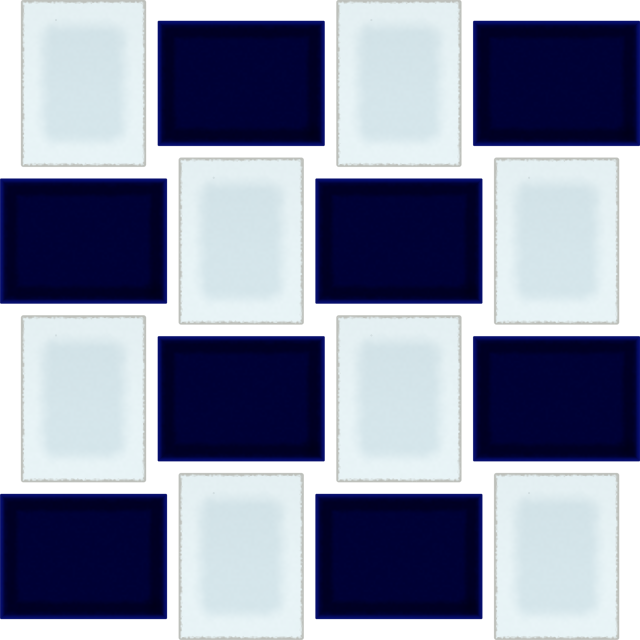
Reproduce this pattern procedurally as a WebGL 2 fragment shader.

```glsl
#version 300 es
precision highp float;
// Basket-weave of glazed tiles: upright white and lying navy rectangles alternate
// on a 4 by 4 grid over white grout. Each tile is a rounded-box distance field,
// and its glaze is shaded by depth from the rim with a little noise.
uniform vec2 u_resolution;
out vec4 fragColor;

const int TILES = 4;
const float PITCH = 0.2464;
const float FIRST_CENTER = 0.1305;
const vec2 LYING_HALF = vec2(0.1305, 0.0978);

const vec3 GROUT = vec3(1.0);
const vec3 NAVY = vec3(0.0, 0.005, 0.21);
const vec3 NAVY_DARK = vec3(0.0, 0.0, 0.14);
const vec3 NAVY_RIM = vec3(0.02, 0.05, 0.42);
const vec3 PEARL = vec3(0.835, 0.9, 0.92);
const vec3 PEARL_LIGHT = vec3(0.91, 0.955, 0.965);
const vec3 PEARL_RIM = vec3(0.74, 0.75, 0.73);

float hash(vec2 p) {
    return fract(sin(dot(p, vec2(127.1, 311.7))) * 43758.5453);
}

float noise(vec2 p) {
    vec2 i = floor(p);
    vec2 f = fract(p);
    f = f * f * (3.0 - 2.0 * f);
    float low = mix(hash(i), hash(i + vec2(1.0, 0.0)), f.x);
    float high = mix(hash(i + vec2(0.0, 1.0)), hash(i + vec2(1.0)), f.x);
    return mix(low, high, f.y);
}

// Signed distance to a rounded box, negative inside
float roundedBox(vec2 p, vec2 halfSize, float radius) {
    vec2 q = abs(p) - halfSize + radius;
    return length(max(q, 0.0)) + min(max(q.x, q.y), 0.0) - radius;
}

// Navy glaze: bright rim, dark inner frame, even middle
vec3 navyGlaze(vec2 p, float depth) {
    float wobble = (noise(p * 90.0) - 0.5) * 0.003;
    float frame = smoothstep(0.005, 0.014, depth + wobble)
                * (1.0 - smoothstep(0.021, 0.032, depth + wobble));
    vec3 color = mix(NAVY, NAVY_DARK, frame);
    // Glaze pools in the lower right corner
    float pool = 1.0 - smoothstep(0.0, 0.022, length(p - vec2(0.111, -0.078)));
    color = mix(color, NAVY_DARK * 0.6, 0.6 * pool);
    color = mix(NAVY_RIM, color, smoothstep(0.0015, 0.0085, depth));
    return color + (noise(p * 260.0) - 0.5) * vec3(0.0, 0.004, 0.014);
}

// White glaze: ragged beige rim, pale border, cooler soft middle
vec3 pearlGlaze(vec2 p, vec2 halfSize, float depth) {
    float wobble = (noise(p * 80.0) - 0.5) * 0.006;
    float middle = -roundedBox(p, halfSize - vec2(0.037, 0.043), 0.02);
    vec3 color = mix(PEARL_LIGHT, PEARL, smoothstep(-0.018, 0.012, middle + wobble));
    // The upper border is slightly greyer than the lower one
    color -= 0.015 * smoothstep(-0.06, 0.12, p.y);
    float ragged = (noise(p * 330.0) - 0.5) * 0.003;
    color = mix(PEARL_RIM, color, smoothstep(0.0015, 0.0065, depth + ragged));
    // Faint pinhole in the glaze
    float pinhole = 1.0 - smoothstep(0.0008, 0.0025, length(p - vec2(-0.043, 0.099)));
    color -= 0.06 * pinhole;
    return color + (noise(p * 220.0) - 0.5) * 0.008;
}

// Lay one tile over the colour beneath it
vec3 layTile(vec3 under, vec2 p, bool isNavy, float softness) {
    vec2 halfSize = isNavy ? LYING_HALF : LYING_HALF.yx;
    float dist = roundedBox(p, halfSize, isNavy ? 0.002 : 0.004);
    vec3 glaze = isNavy ? navyGlaze(p, -dist) : pearlGlaze(p, halfSize, -dist);
    return mix(under, glaze, 1.0 - smoothstep(-softness, softness, dist));
}

void main() {
    vec2 uv = gl_FragCoord.xy / u_resolution;
    float softness = max(0.0012, 0.75 / min(u_resolution.x, u_resolution.y));
    vec3 color = GROUT;
    for (int row = 0; row < TILES; row++) {
        for (int col = 0; col < TILES; col++) {
            vec2 center = FIRST_CENTER + PITCH * vec2(col, row);
            bool isNavy = (row + col) % 2 == 0;
            color = layTile(color, uv - center, isNavy, softness);
        }
    }
    fragColor = vec4(clamp(color, 0.0, 1.0), 1.0);
}
```
